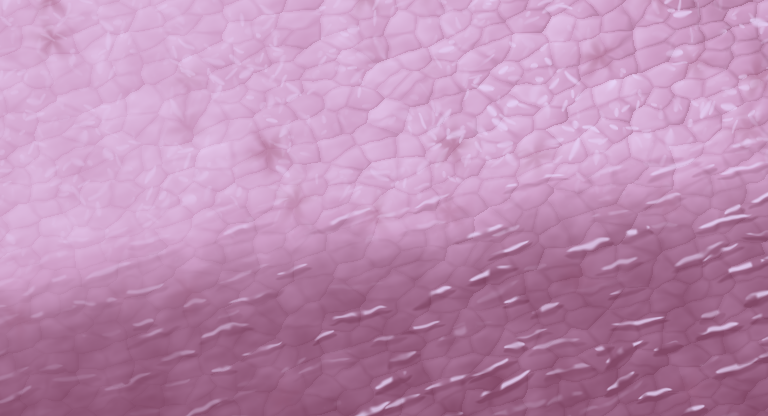
Give the GLSL for this texture, as a Shadertoy shader.

```glsl
// Close view of moist skin: a pale pink upper slope rolls into a mauve shadow.
// Voronoi plates and short flecks texture the slope, long slanted glints with
// dark creases line the shadow, and soft reddish pores are scattered on top.

const vec3 SHADOW = vec3(0.57, 0.35, 0.48);
const vec3 ROSE   = vec3(0.81, 0.62, 0.78);
const vec3 PALE   = vec3(0.89, 0.77, 0.91);
const vec3 GLINT  = vec3(0.91, 0.85, 0.98);
const vec3 PORE   = vec3(0.62, 0.35, 0.47);
const float ROSE_TONE = 0.63;

vec2 hash2(vec2 p) {
    vec3 q = fract(p.xyx * vec3(0.1031, 0.1030, 0.0973));
    q += dot(q, q.yzx + 33.33);
    return fract((q.xx + q.yz) * q.zy);
}

float noise(vec2 p) {
    vec2 i = floor(p), f = fract(p);
    f = f * f * (3.0 - 2.0 * f);
    float low = mix(hash2(i).x, hash2(i + vec2(1, 0)).x, f.x);
    float high = mix(hash2(i + vec2(0, 1)).x, hash2(i + vec2(1, 1)).x, f.x);
    return mix(low, high, f.y);
}

float fbm(vec2 p) {
    float sum = 0.0, amp = 0.5;
    for (int i = 0; i < 4; i++) {
        sum += amp * noise(p);
        p = p * 2.03 + 17.7;
        amp *= 0.5;
    }
    return sum / 0.9375;
}

vec2 rotate(vec2 p, float a) {
    float c = cos(a), s = sin(a);
    return vec2(c * p.x + s * p.y, c * p.y - s * p.x);
}

// Tapered strokes, one per cell, each with its own tilt, length and strength.
float strokes(vec2 p, vec2 cell, float halfLength, float width, float tilt, float seed) {
    vec2 id = floor(p / cell);
    float best = 0.0;
    for (int y = -1; y <= 1; y++)
    for (int x = -1; x <= 1; x++) {
        vec2 n = id + vec2(x, y);
        vec2 h = hash2(n + seed), k = hash2(n + seed + 51.3);
        vec2 v = rotate(p - (n + 0.15 + 0.7 * h) * cell, (k.x - 0.5) * tilt);
        float along = v.x / (halfLength * (0.4 + 0.8 * h.y));
        float taper = max(1.0 - along * along, 0.0);
        float w = width * taper * (0.6 + 0.7 * h.x);
        float body = 1.0 - smoothstep(w * 0.2, w + 0.003, abs(v.y));
        best = max(best, body * smoothstep(0.0, 0.4, taper) * smoothstep(0.1, 0.9, k.y));
    }
    return best;
}

// Skin plates: x = groove distance, y = lit slope, z = random plate tint.
vec3 plates(vec2 p) {
    vec2 id = floor(p), nearest = vec2(0), owner = vec2(0);
    float d1 = 9.0, d2 = 9.0;
    for (int y = -1; y <= 1; y++)
    for (int x = -1; x <= 1; x++) {
        vec2 n = id + vec2(x, y);
        vec2 v = n + 0.1 + 0.8 * hash2(n) - p;
        float d = length(v);
        if (d < d1) { d2 = d1; d1 = d; nearest = v; owner = n; }
        else d2 = min(d2, d);
    }
    return vec3(d2 - d1, dot(nearest, vec2(0.5, -0.8)), hash2(owner + 7.0).y);
}

// Soft dark dots with star-like creases.
float pores(vec2 p, float size) {
    vec2 id = floor(p / size);
    float sum = 0.0;
    for (int y = -1; y <= 1; y++)
    for (int x = -1; x <= 1; x++) {
        vec2 n = id + vec2(x, y), h = hash2(n + 91.0);
        vec2 v = p / size - n - 0.2 - 0.6 * h;
        float star = 1.0 + 0.4 * cos(5.0 * atan(v.y, v.x + 1e-5) + 6.0 * h.x);
        float r = length(v) / (0.17 * star);
        sum += exp(-r * r) * smoothstep(0.25, 0.9, hash2(n + 23.0).x);
    }
    return min(sum, 1.0);
}

vec3 skinRamp(float t) {
    vec3 c = SHADOW + (ROSE - SHADOW) * min(t, ROSE_TONE) / ROSE_TONE;
    return c + (PALE - ROSE) * max(t - ROSE_TONE, 0.0) / (1.0 - ROSE_TONE);
}

void mainImage(out vec4 fragColor, in vec2 fragCoord) {
    vec2 uv = fragCoord / iResolution.xy;
    vec2 p = fragCoord / iResolution.y;
    vec2 bent = p + 0.022 * (vec2(noise(p * 9.0), noise(p * 9.0 + 40.0)) - 0.5);
    bent += 0.007 * (vec2(noise(p * 45.0), noise(p * 45.0 + 80.0)) - 0.5);
    vec2 grain = rotate(bent, 0.30);

    // Broad light: pale slope above a rising shadow border.
    float rise = uv.y - 0.30 - 0.24 * uv.x + 0.08 * (fbm(p * 3.0) - 0.5);
    float tone = mix(0.12, 0.80, smoothstep(-0.17, 0.16, rise));
    tone -= 0.28 * smoothstep(1.55, 2.05, uv.x + uv.y);
    tone -= 0.10 * smoothstep(0.20, 0.0, uv.y);
    tone += 0.22 * (fbm(p * 11.0) - 0.5) + 0.10 * (noise(rotate(p, 0.3) * vec2(25, 60)) - 0.5);

    // Plates and grooves, crisper toward the right.
    float upper = smoothstep(-0.03, 0.24, rise);
    float crisp = mix(0.45, 1.0, smoothstep(0.1, 0.75, uv.x));
    vec3 plate = plates(grain / vec2(0.072, 0.046));
    float groove = 1.0 - smoothstep(0.0, 0.28, plate.x);
    float relief = 0.22 * plate.y + 0.16 * (plate.z - 0.5) - 0.16 * groove;
    tone += relief * crisp * mix(0.45, 1.0, upper);

    // Long glints, each with a dark crease beneath.
    vec2 row = vec2(0.125, 0.055);
    float lower = (1.0 - smoothstep(0.02, 0.25, rise)) * mix(0.3, 1.0, smoothstep(0.05, 0.6, uv.x));
    float streak = strokes(grain, row, 0.062, 0.0065, 0.35, 3.0);
    float crease = strokes(grain + vec2(0.0, 0.012), row, 0.075, 0.011, 0.35, 3.0);
    streak *= smoothstep(0.2, 0.55, noise(grain * 38.0));
    tone -= 0.20 * crease * lower;

    // Short flecks on the slope, in two sizes.
    float fleck = strokes(grain, vec2(0.055, 0.042), 0.026, 0.010, 2.6, 12.0);
    fleck = max(fleck, 0.8 * strokes(grain, vec2(0.04, 0.03), 0.019, 0.005, 3.0, 29.0));
    fleck *= smoothstep(0.25, 0.65, noise(p * 14.0 + 5.0)) * upper * crisp;

    vec3 color = skinRamp(clamp(tone, -0.15, 1.08));
    color = mix(color, PORE, 0.42 * pores(bent, 0.19) * mix(0.5, 1.0, upper));
    color = mix(color, GLINT, clamp(0.80 * streak * lower + 0.70 * fleck, 0.0, 0.9));
    fragColor = vec4(color, 1.0);
}
```
